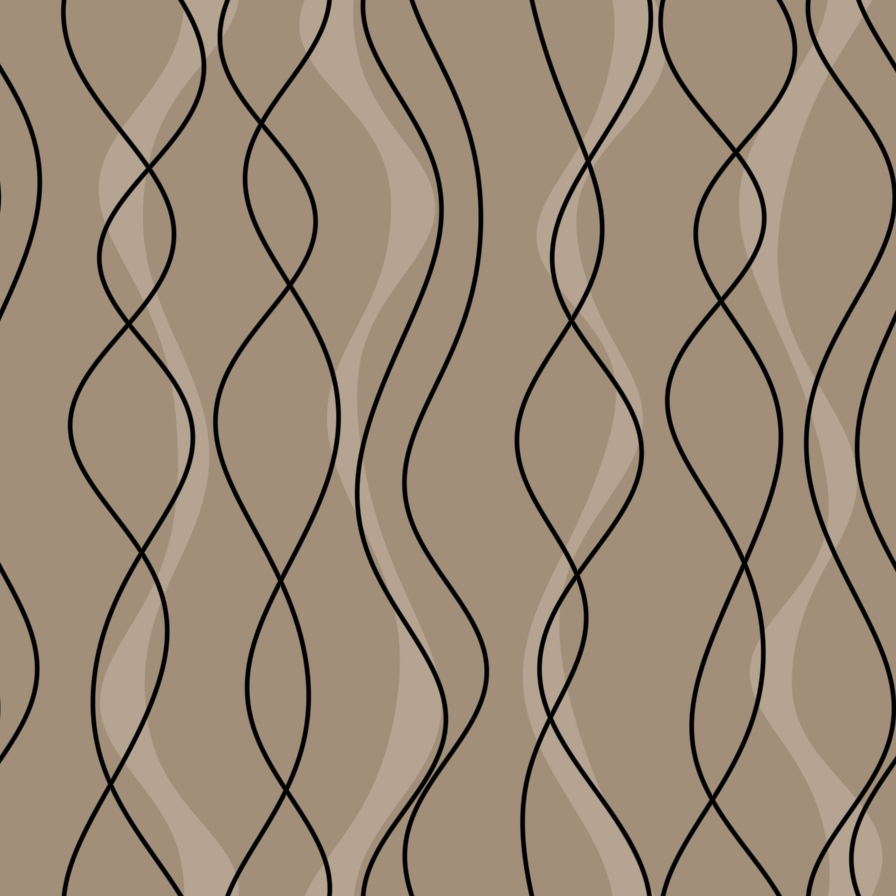
Give the GLSL for this pattern, as a three.js fragment shader.

```glsl
// Thin black wavy lines in crossing pairs over soft pale ribbons on a taupe ground.
#define GROUND vec3(0.630, 0.560, 0.480)
#define RIBBON vec3(0.710, 0.642, 0.570)
#define INK vec3(0.008)
#define PAIRS 6
#define RIBBONS 4
#define LINE_WIDTH 0.0052
#define LINE_SWAY 0.048
#define RIBBON_SWAY 0.046
#define RIBBON_WIDTH 0.036
#define SOFTNESS 0.0011

const float TAU = 6.2831853;

varying vec2 vUv;

// Evenly spread pseudo-random value in -1..1
float spread(float n) {
  return 2.0 * fract(n * 0.618034 + 0.37) - 1.0;
}

// Signed horizontal distance that wraps around the canvas
float wrapped(float d) {
  return fract(d + 0.5) - 0.5;
}

// Centre of a line: two main swings per canvas height plus small irregularities
float lineX(float pair, float side, float y) {
  float id = pair * 2.0 + side;
  float r = spread(id);
  float q = spread(id * 3.0 + 1.0);
  float inPhase = step(1.5, mod(pair, 3.0));
  float swing = mix(1.0 - 2.0 * side, 1.0, inPhase);
  float base = (pair + 0.85) / float(PAIRS) + 0.008 * q;
  base += (side - 0.5) * mix(0.030, 0.052, inPhase);
  float phase = 2.0 * TAU * y + 0.45 * r + 0.45 * sin(TAU * y + 3.0 * q);
  float x = base - swing * LINE_SWAY * (1.0 + 0.22 * q) * cos(phase);
  x += 0.008 * r * cos(TAU * y + 2.0 * q);
  return x + 0.008 * q * sin(3.0 * TAU * y + 3.0 * r);
}

// Coverage of a stroke of even thickness, corrected for its slope
float stroke(float pair, float side, vec2 p) {
  float h = 0.002;
  float x = lineX(pair, side, p.y);
  float slope = (lineX(pair, side, p.y + h) - x) / h;
  float d = abs(wrapped(p.x - x)) / sqrt(1.0 + slope * slope);
  return 1.0 - smoothstep(-SOFTNESS, SOFTNESS, d - 0.5 * LINE_WIDTH);
}

// Coverage of a ribbon, broad at its turns and narrow on its slopes
float ribbon(float k, vec2 p) {
  float r = spread(k * 2.0 + 5.0);
  float swing = abs(k - 1.0) < 0.5 ? -1.0 : 1.0;
  float phase = 2.0 * TAU * p.y + 0.5 * sin(TAU * p.y + 2.0 * r);
  float x = 0.18 + 0.24 * k + swing * RIBBON_SWAY * cos(phase);
  x += swing * 0.010 * cos(TAU * p.y + r);
  float width = RIBBON_WIDTH + 0.013 * cos(TAU * p.y);
  width += 0.012 * cos(2.0 * phase + 0.9 * r);
  float d = abs(wrapped(p.x - x)) - 0.5 * width;
  return 1.0 - smoothstep(-SOFTNESS, SOFTNESS, d);
}

void main() {
  vec3 color = GROUND;

  // Ribbons share one flat tint, also where they touch
  float pale = 0.0;
  for (int i = 0; i < RIBBONS; i++) {
    pale = max(pale, ribbon(float(i), vUv));
  }
  color = mix(color, RIBBON, pale);

  // Lines lie on top
  float ink = 0.0;
  for (int i = 0; i < PAIRS; i++) {
    ink = max(ink, stroke(float(i), 0.0, vUv));
    ink = max(ink, stroke(float(i), 1.0, vUv));
  }
  gl_FragColor = vec4(mix(color, INK, ink), 1.0);
}
```
